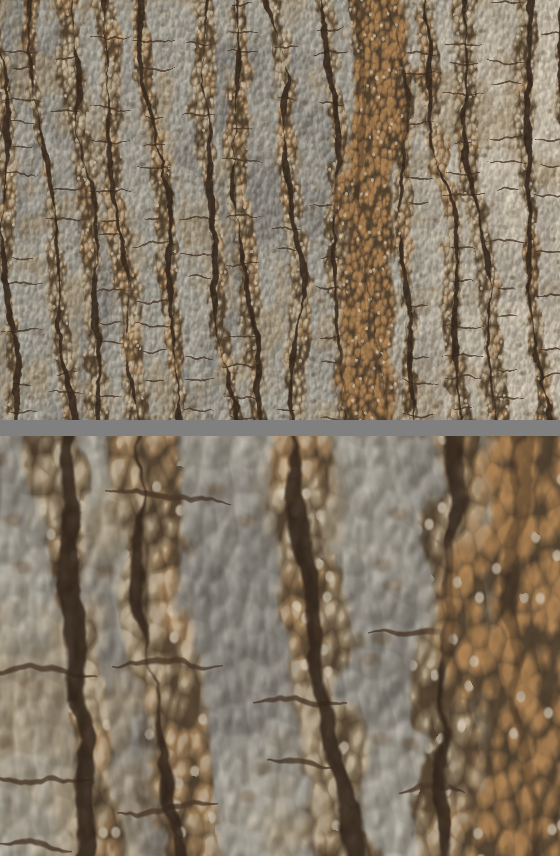
Top: the whole. Bottom: its middle third, enlarged.
Reproduce this texture procedurally as a WebGL 1 fragment shader.

```glsl
precision highp float;
// Weathered tree bark: grey plates split by rough brown fissures and one orange strip.
uniform vec2 u_resolution;

#define FISSURE_SPACING 0.095
#define FISSURE_SLANT 0.07
#define FISSURE_WIDTH 0.017
#define CRACK_WIDTH 0.0042
#define STRIP_X 0.89
#define STRIP_WIDTH 0.062
#define GRAIN 0.17
#define RELIEF_LIGHT 1.5

const vec3 DARK = vec3(0.20, 0.15, 0.11);
const vec3 BROWN = vec3(0.42, 0.34, 0.25);
const vec3 TAN = vec3(0.60, 0.53, 0.42);
const vec3 ORANGE = vec3(0.64, 0.47, 0.29);
const vec3 GREY = vec3(0.59, 0.575, 0.535);
const vec3 SLATE = vec3(0.48, 0.465, 0.44);
const vec3 PALE = vec3(0.76, 0.715, 0.64);

float hash(vec2 p) {
  vec3 q = fract(vec3(p.xyx) * 0.1031);
  q += dot(q, q.yzx + 33.33);
  return fract((q.x + q.y) * q.z);
}

float noise(vec2 p) {
  vec2 i = floor(p), f = fract(p);
  f = f * f * (3.0 - 2.0 * f);
  return mix(mix(hash(i), hash(i + vec2(1, 0)), f.x),
             mix(hash(i + vec2(0, 1)), hash(i + vec2(1, 1)), f.x), f.y);
}

float fbm(vec2 p) {
  float sum = 0.0, amp = 0.533;
  for (int i = 0; i < 4; i++) {
    sum += amp * noise(p);
    p = p * 2.03 + 17.3;
    amp *= 0.5;
  }
  return sum;
}

// Distance to the nearest grain centre, and that grain's random value
vec2 cellular(vec2 p) {
  vec2 cell = floor(p), best = vec2(9.0, 0.0);
  for (int y = -1; y <= 1; y++)
    for (int x = -1; x <= 1; x++) {
      vec2 c = cell + vec2(x, y);
      float d = length(c + vec2(hash(c), hash(c + 71.7)) - p);
      if (d < best.x) best = vec2(d, hash(c + 31.1));
    }
  return best;
}

float relief(vec2 p) {
  return 0.6 * fbm(p * vec2(42.0, 24.0)) + 0.4 * (1.0 - cellular(p * vec2(75.0, 48.0)).x);
}

// x: rough flaking zone, y: dark crack
vec2 fissures(vec2 p) {
  vec2 mask = vec2(0.0);
  float ragged = fbm(p * vec2(45.0, 22.0)) - 0.5;
  float jag = 0.018 * (fbm(p * vec2(16.0, 26.0)) - 0.5);
  for (int i = 0; i < 16; i++) {
    float id = float(i), seed = hash(vec2(id, 5.0)), phase = 40.0 * seed;
    float centre = (id + 0.5 * seed) * FISSURE_SPACING - FISSURE_SLANT * (p.y - 0.5);
    centre += 0.014 * sin(4.3 * p.y + phase) + 0.007 * sin(12.0 * p.y + 2.3 * phase);
    float x = p.x - centre + jag;
    float width = FISSURE_WIDTH * (0.35 + 1.3 * noise(vec2(p.y * 4.0, phase)));
    float zone = 1.0 - smoothstep(width * 0.8, width * 1.15 + 0.003, abs(x) + 0.035 * ragged);
    // The crack drifts from one edge of the zone to the other
    float side = width * 1.5 * (noise(vec2(p.y * 6.0, phase + 9.0)) - 0.5);
    float thick = CRACK_WIDTH * (2.3 * noise(vec2(p.y * 13.0, phase + 3.0)) - 0.2);
    thick += 0.008 * ragged;
    float crack = 1.0 - smoothstep(thick - 0.0015, thick + 0.0025, abs(x - side));
    mask = max(mask, vec2(zone, crack));
  }
  return mask;
}

// Short, tapering cracks that run across the plates
float crossCracks(vec2 p) {
  vec2 g = p / vec2(0.105, 0.062);
  g.y += 7.0 * hash(vec2(floor(g.x), 2.0));
  vec2 cell = floor(g), f = fract(g);
  float bend = 0.35 * (fbm(p * vec2(28.0, 9.0) + cell) - 0.5) + 0.25 * (f.x - 0.5) * (hash(cell + 4.0) - 0.5);
  float dist = abs(f.y - 0.3 - 0.4 * hash(cell + 8.0) - bend) * 0.062;
  float taper = 1.0 - abs(f.x - 0.5) / (0.2 + 0.3 * hash(cell + 6.0));
  float thick = 0.0024 * clamp(taper * 1.6, 0.0, 1.0);
  return step(0.5, hash(cell)) * step(0.0, taper) * (1.0 - smoothstep(thick * 0.4, thick + 0.001, dist));
}

void main() {
  vec2 p = gl_FragCoord.xy / u_resolution.y;
  float height = relief(p);
  float light = RELIEF_LIGHT * (height - relief(p + vec2(-0.003, 0.004)));
  float blotch = fbm(p * vec2(9.0, 6.0) + 3.0);
  float grain = noise(p * vec2(210.0, 130.0)) + 0.5 * noise(p * vec2(95.0, 30.0)) - 0.75;

  // Plates: cool grey at left, pale and warm at right
  float warmth = smoothstep(0.75, 1.25, p.x + 0.5 * (blotch - 0.5));
  vec3 plate = mix(GREY, PALE, 0.12 + 0.75 * warmth);
  plate = mix(plate, SLATE, 0.75 * smoothstep(0.5, 0.72, blotch) * (1.0 - 0.6 * warmth));
  plate = mix(plate, TAN, 0.6 * smoothstep(0.5, 0.7, fbm(p * vec2(13.0, 10.0) + 41.0)));
  vec2 spot = cellular(p * vec2(26.0, 38.0));
  plate = mix(plate, BROWN, 0.4 * step(0.72, spot.y) * (1.0 - smoothstep(0.1, 0.3, spot.x)));
  plate += 0.35 * light;

  // Rough bark: tone follows the relief, with orange in the strip
  float stripEdge = abs(p.x - STRIP_X + 0.025 * sin(5.0 * p.y)) + 0.09 * (fbm(p * vec2(20.0, 12.0)) - 0.5);
  float strip = 1.0 - smoothstep(STRIP_WIDTH - 0.012, STRIP_WIDTH + 0.012, stripEdge);
  float tone = smoothstep(0.3, 0.68, height) + light;
  float rust = max(0.85 * strip, 0.55 * smoothstep(0.48, 0.65, fbm(p * 15.0 + 60.0)));
  vec3 rough = mix(BROWN * 0.75, mix(TAN, ORANGE, rust), clamp(tone, 0.0, 1.0));
  rough = mix(rough, PALE, (1.0 - strip) * 0.6 * smoothstep(0.8, 1.2, tone));
  vec2 fleck = cellular(p * vec2(85.0, 70.0) + 13.0);
  rough = mix(rough, PALE, 0.75 * step(0.87, fleck.y) * (1.0 - smoothstep(0.2, 0.42, fleck.x)));

  // Join the layers, then cut the cracks
  vec2 fissure = fissures(p);
  vec3 color = mix(plate, rough, max(fissure.x, strip));
  color = mix(color, DARK * 1.4, 0.8 * crossCracks(p) * (1.0 - strip));
  color = mix(color, DARK, fissure.y * (0.88 - 0.5 * strip));
  color *= 1.0 + GRAIN * grain;
  gl_FragColor = vec4(clamp(color, 0.0, 1.0), 1.0);
}
```
